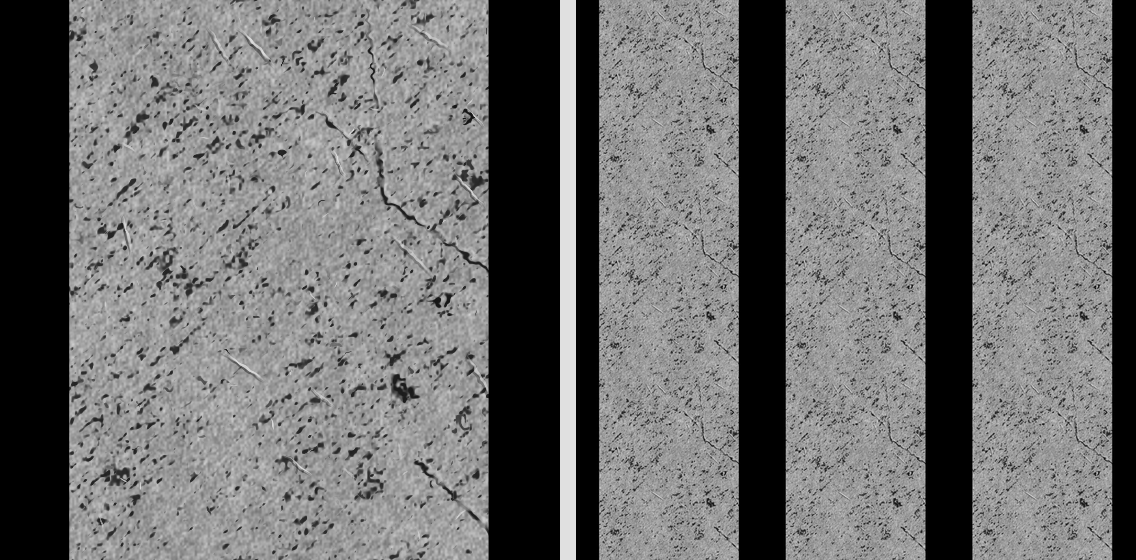
Left, the tile; right, the same tile 3 across and 3 down.
Write a three.js fragment shader that draws this texture.

```glsl
varying vec2 vUv;

const float BAR_LEFT = 0.1237;
const float BAR_RIGHT = 0.8724;
const float SOIL = 0.618;
const float PIT = 0.06;
const float STRAW = 0.88;

vec2 hash2(vec2 p) {
  vec3 q = fract(p.xyx * vec3(0.1031, 0.1030, 0.0973));
  q += dot(q, q.yzx + 33.33);
  return fract((q.xx + q.yz) * q.zy);
}

// Value noise that wraps after a whole number of cells
float wrapNoise(vec2 uv, vec2 cells) {
  vec2 p = uv * cells;
  vec2 i = floor(p);
  vec2 f = fract(p);
  f = f * f * (3.0 - 2.0 * f);
  float a = hash2(mod(i, cells)).x;
  float b = hash2(mod(i + vec2(1.0, 0.0), cells)).x;
  float c = hash2(mod(i + vec2(0.0, 1.0), cells)).x;
  float d = hash2(mod(i + 1.0, cells)).x;
  return mix(mix(a, b, f.x), mix(c, d, f.x), f.y);
}

// Wrapping cellular scatter of tilted ellipses; radius is in cells
float flecks(vec2 uv, float count, float aspect, float tilt, float spread, float radius, float chance) {
  vec2 p = uv * count;
  vec2 home = floor(p);
  float cover = 0.0;
  for (int j = -1; j <= 1; j++) {
    for (int i = -1; i <= 1; i++) {
      vec2 cell = home + vec2(float(i), float(j));
      vec2 id = mod(cell, count) + count * 3.0;
      vec2 shape = hash2(id + 71.0);
      vec2 pick = hash2(id + 139.0);
      vec2 d = p - cell - hash2(id);
      float angle = tilt + (shape.x - 0.5) * spread;
      vec2 axis = vec2(cos(angle), sin(angle));
      vec2 local = vec2(dot(d, axis), dot(d, vec2(-axis.y, axis.x)) * aspect);
      float size = radius * mix(0.4, 1.0, shape.y * shape.y);
      float fleck = 1.0 - smoothstep(size * 0.4, size, length(local));
      float present = 1.0 - smoothstep(chance - 0.04, chance + 0.04, pick.x);
      cover = max(cover, fleck * present * mix(0.55, 1.0, pick.y));
    }
  }
  return cover;
}

// Soft line from a to b
float crack(vec2 p, vec2 a, vec2 b, float width) {
  vec2 ab = b - a;
  float t = clamp(dot(p - a, ab) / dot(ab, ab), 0.0, 1.0);
  return 1.0 - smoothstep(width * 0.2, width, length(p - a - ab * t));
}

// Fine grains lit from one side
float soil(vec2 uv) {
  vec2 lit = vec2(0.0015, -0.0007);
  vec2 grains = vec2(165.0, 125.0);
  float relief = wrapNoise(uv + lit, grains) - wrapNoise(uv - lit, grains);
  float lean = wrapNoise(vec2(uv.x - uv.y, uv.y), vec2(150.0, 128.0)) - 0.5;
  float fine = wrapNoise(uv, vec2(260.0, 210.0)) - 0.5;
  float clods = wrapNoise(uv, vec2(38.0)) - 0.5;
  float broad = wrapNoise(uv, vec2(7.0)) - 0.5;
  return SOIL + 0.13 * relief + 0.09 * lean + 0.16 * fine + 0.06 * clods + 0.05 * broad;
}

// Ragged dark hollows that gather where density is high
float hollows(vec2 uv, vec2 cells, float density) {
  float body = wrapNoise(vec2(uv.x - uv.y, uv.y), cells);
  float crumbs = wrapNoise(uv, vec2(170.0, 140.0));
  return smoothstep(0.68, 0.88, 0.62 * body + 0.38 * crumbs + 0.22 * (density - 0.75));
}

// Branching furrow on the right, and a second one below it
float furrows(vec2 p) {
  vec2 fork = vec2(0.685, 0.645);
  float line = crack(p, vec2(0.655, 0.98), vec2(0.672, 0.81), 0.004);
  line = max(line, crack(p, vec2(0.672, 0.76), fork, 0.006));
  line = max(line, crack(p, fork, vec2(0.88, 0.51), 0.005));
  line = max(line, crack(p, vec2(0.57, 0.80), vec2(0.655, 0.715), 0.004));
  return max(line, crack(p, vec2(0.745, 0.175), vec2(0.88, 0.045), 0.005));
}

void main() {
  vec2 uv = vUv;
  vec2 ragged = vec2(wrapNoise(uv, vec2(110.0)), wrapNoise(uv + 0.37, vec2(110.0))) - 0.5;
  vec2 torn = uv + ragged * 0.014;
  float side = smoothstep(0.4, 0.85, uv.x);
  float patches = 0.6 * wrapNoise(uv, vec2(5.0)) + 0.4 * wrapNoise(uv, vec2(14.0));
  float density = 0.15 + 1.1 * patches + 0.15 * side;

  float grey = soil(uv);

  // Dark pits, from crumbs to torn holes
  float pit = 0.85 * hollows(uv, vec2(105.0, 72.0), density);
  pit = max(pit, 0.8 * hollows(uv + 0.43, vec2(66.0, 46.0), density));
  pit = max(pit, 0.9 * flecks(torn, 31.0, 1.8, 0.95, 1.6, 0.40, 0.16 * density));
  pit = max(pit, flecks(uv + ragged * 0.045, 9.0, 1.5, 1.1, 2.0, 0.34, 0.02 + 0.13 * side));

  // Broken furrows with a pale bank above
  vec2 wander = uv + ragged * 0.010;
  float gaps = smoothstep(0.2, 0.6, wrapNoise(uv, vec2(64.0)));
  pit = max(pit, furrows(wander) * mix(0.25, 0.9, gaps));
  grey += 0.07 * furrows(wander - vec2(0.006, 0.007));

  // Pale pebbles, each with a shadow beneath
  float pebble = flecks(torn, 13.0, 1.4, 1.2, 2.0, 0.24, 0.08);
  float shade = flecks(torn + vec2(-0.004, 0.009), 13.0, 1.4, 1.2, 2.0, 0.24, 0.08);
  grey = mix(grey, PIT, max(pit, 0.6 * shade));
  grey = mix(grey, 0.78, 0.8 * pebble);

  // Long and short straws, mostly falling to the right, over thin shadows
  vec2 bent = uv + ragged * 0.004;
  float shadow = flecks(bent + vec2(0.004, 0.003), 7.0, 17.0, -0.95, 0.8, 0.46, 0.24);
  float straw = flecks(bent, 7.0, 17.0, -0.95, 0.8, 0.46, 0.24);
  straw = max(straw, flecks(bent, 21.0, 6.0, -0.9, 3.0, 0.40, 0.12));
  straw *= mix(0.55, 1.0, wrapNoise(uv, vec2(85.0)));
  grey = mix(grey, PIT, 0.45 * shadow);
  grey = mix(grey, STRAW, straw);

  // Black bars at both sides
  float inside = smoothstep(BAR_LEFT - 0.001, BAR_LEFT + 0.001, uv.x);
  inside *= 1.0 - smoothstep(BAR_RIGHT - 0.001, BAR_RIGHT + 0.001, uv.x);
  gl_FragColor = vec4(vec3(clamp(grey, 0.0, 1.0) * inside), 1.0);
}
```
